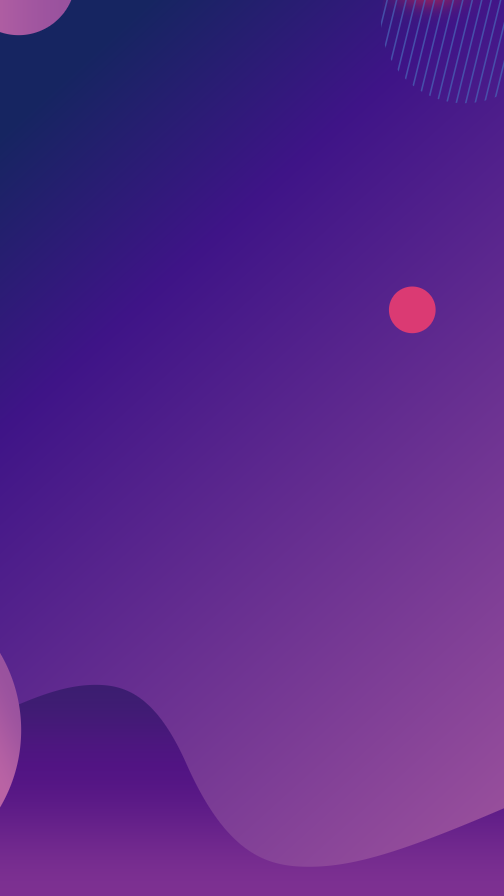
Give the GLSL for this background, as a WebGL 2 fragment shader.

```glsl
#version 300 es
precision highp float;
// Abstract portrait backdrop: a diagonal navy-to-mauve gradient, a rolling
// wave along the bottom, soft discs at the edges and a hatched disc on top.
// Canvas units: width is 1, height is HEIGHT, origin at the lower left.

#define HEIGHT 1.7778
#define GRADIENT_DIR vec2(0.671, -0.741)
#define CREST vec2(0.190, 0.419)
#define BEND vec2(0.370, 0.262)
#define TROUGH vec2(0.613, 0.058)
#define BEND_SLOPE 2.25
#define HATCH_DIR vec2(0.97, -0.24)
#define HATCH_STEP 0.0182
#define HATCH_WIDTH 0.0031

uniform vec2 u_resolution;
out vec4 outColor;

const vec3 NAVY = vec3(0.085, 0.145, 0.38);
const vec3 INDIGO = vec3(0.245, 0.078, 0.53);
const vec3 MAUVE = vec3(0.59, 0.306, 0.61);
const vec3 WAVE_TOP = vec3(0.235, 0.115, 0.44);
const vec3 WAVE_MID = vec3(0.32, 0.078, 0.515);
const vec3 WAVE_LOW = vec3(0.49, 0.19, 0.57);
const vec3 ORCHID = vec3(0.60, 0.32, 0.62);
const vec3 PINK = vec3(0.73, 0.39, 0.645);
const vec3 CORAL = vec3(0.86, 0.228, 0.45);
const vec3 HATCH_BLUE = vec3(0.28, 0.36, 0.70);
const vec3 GLOW_RED = vec3(0.56, 0.13, 0.38);

// Coverage of a signed distance, smoothed over one pixel
float cover(float dist) {
  return clamp(0.5 - dist * u_resolution.x, 0.0, 1.0);
}

float disc(vec2 p, vec2 center, float radius) {
  return cover(length(p - center) - radius);
}

// Cubic that leaves an extremum flat and reaches the bend at BEND_SLOPE
float easeToBend(float x, vec2 extremum) {
  vec2 span = abs(BEND - extremum);
  float s = clamp(abs(x - extremum.x) / span.x, 0.0, 1.0);
  return s * s * (span.y * (3.0 - 2.0 * s) + span.x * BEND_SLOPE * (s - 1.0));
}

// Rounded corner that straightens into a steady slope
float hyperbola(float x, float slope, float rounding) {
  return slope * (length(vec2(x, rounding)) - rounding);
}

float waveHeight(float x) {
  if (x < CREST.x) return CREST.y - hyperbola(x - CREST.x, 0.577, 0.139);
  if (x < BEND.x) return CREST.y - easeToBend(x, CREST);
  if (x < TROUGH.x) return TROUGH.y + easeToBend(x, TROUGH);
  return TROUGH.y + hyperbola(x - TROUGH.x, 0.476, 0.185);
}

vec3 backdrop(vec2 p) {
  float t = dot(p - vec2(0.0, HEIGHT), GRADIENT_DIR);
  vec3 color = mix(NAVY, INDIGO, clamp((t - 0.2) / 0.434, 0.0, 1.0));
  return mix(color, MAUVE, clamp((t - 0.634) / 1.22, 0.0, 1.0));
}

void main() {
  vec2 p = gl_FragCoord.xy / u_resolution * vec2(1.0, HEIGHT);
  vec3 color = backdrop(p);

  // Red glow behind the hatched disc
  vec2 glowOffset = (p - vec2(0.852, 1.79)) / vec2(0.065, 0.030);
  float hatchDisc = disc(p, vec2(0.921, 1.738), 0.165);
  color = mix(color, GLOW_RED, exp(-dot(glowOffset, glowOffset)) * hatchDisc);

  // Slanted hatch lines
  float stripe = abs(fract(dot(p, HATCH_DIR) / HATCH_STEP) - 0.5) * HATCH_STEP;
  float line = cover(stripe - 0.5 * HATCH_WIDTH);
  color = mix(color, HATCH_BLUE, line * hatchDisc * 0.8);

  // Wave, with its vertical distance corrected by the local slope
  float h = waveHeight(p.x);
  float slope = (waveHeight(p.x + 0.001) - h) / 0.001;
  vec3 waveColor = mix(WAVE_LOW, WAVE_MID, smoothstep(0.0, 0.27, p.y));
  waveColor = mix(waveColor, WAVE_TOP, smoothstep(0.24, 0.42, p.y));
  color = mix(color, waveColor, cover((p.y - h) / length(vec2(1.0, slope))));

  // Edge discs and the coral dot
  vec3 sideColor = mix(PINK, ORCHID, smoothstep(0.2, 0.48, p.y + 2.0 * p.x));
  color = mix(color, sideColor, disc(p, vec2(-0.259, 0.329), 0.301));
  vec3 cornerColor = mix(PINK, ORCHID, smoothstep(-0.1, 0.15, p.x));
  color = mix(color, cornerColor, disc(p, vec2(0.037, 1.821), 0.113));
  color = mix(color, CORAL, disc(p, vec2(0.818, 1.163), 0.0463));

  outColor = vec4(color, 1.0);
}
```
